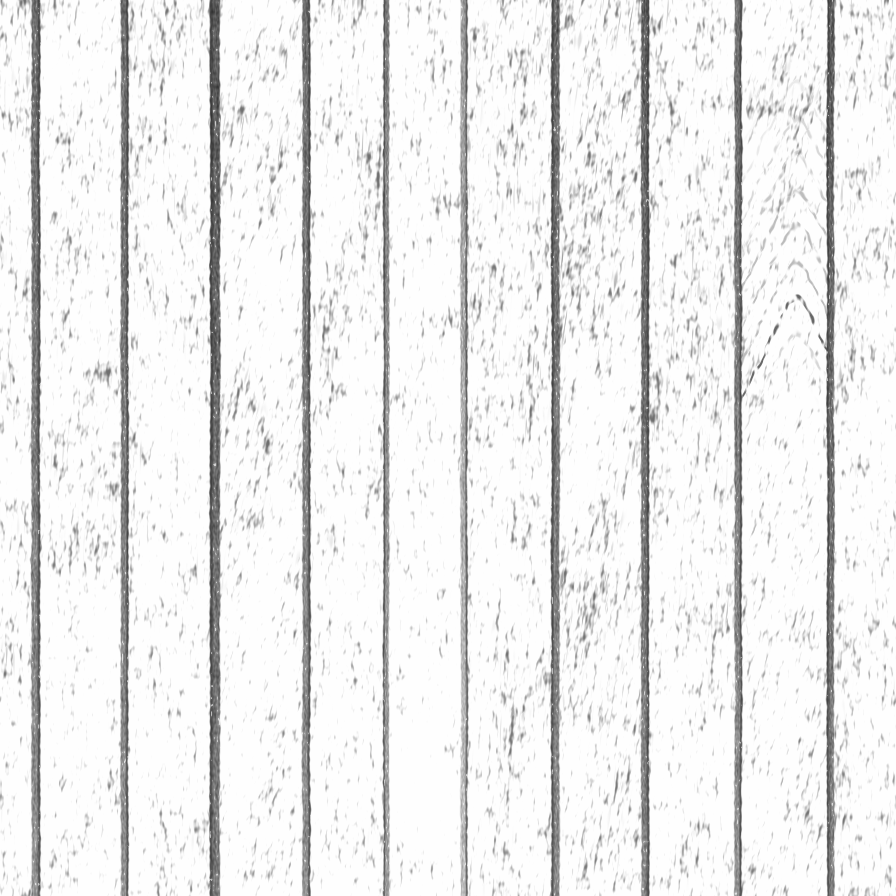
This texture map is drawn by a WebGL 2 fragment shader. Its source:

```glsl
#version 300 es
precision highp float;

uniform vec2 u_resolution;
out vec4 fragColor;

const int COUNT = 10;
const vec3 PAINT = vec3(0.995);
const vec3 STAIN = vec3(0.25);
const vec3 GAP_DARK = vec3(0.2);
const vec2 ARCH_APEX = vec2(0.889, 0.668);
const int ARCH_PLANK = 8;

// Groove centres, half widths and tones, from left to right
const float CENTRE[COUNT] = float[](0.040, 0.139, 0.240, 0.342, 0.431, 0.518, 0.620, 0.720, 0.824, 0.927);
const float HALF_WIDTH[COUNT] = float[](0.0048, 0.0042, 0.0056, 0.0044, 0.0032, 0.0038, 0.0046, 0.0044, 0.0040, 0.0040);
const float TONE[COUNT] = float[](0.50, 0.50, 0.42, 0.50, 0.56, 0.68, 0.48, 0.45, 0.50, 0.43);

// Wear and grain lean of the plank to the right of each groove
const float WEAR[COUNT] = float[](-0.04, 0.0, 0.0, 0.0, -0.10, 0.04, 0.07, 0.02, -0.06, 0.01);
const float LEAN[COUNT] = float[](0.06, 0.03, 0.16, 0.05, 0.04, 0.06, 0.13, 0.05, 0.18, 0.03);

float hash(float n) {
  return fract(sin(n * 91.7) * 4375.5);
}

vec2 gradient(vec2 cell) {
  float angle = 6.2832 * fract(sin(dot(cell, vec2(127.1, 311.7))) * 43758.5);
  return vec2(cos(angle), sin(angle));
}

float gradientNoise(vec2 p) {
  vec2 i = floor(p), f = p - i;
  vec2 u = f * f * f * (f * (f * 6.0 - 15.0) + 10.0);
  vec2 e = vec2(1.0, 0.0);
  float low = mix(dot(gradient(i), f), dot(gradient(i + e.xy), f - e.xy), u.x);
  float high = mix(dot(gradient(i + e.yx), f - e.yx), dot(gradient(i + e.xx), f - e.xx), u.x);
  return mix(low, high, u.y);
}

// Signed distance across a vertical line, wrapping at the canvas sides
float wrapOffset(float x, float centre) {
  return fract(x - centre + 0.5) - 0.5;
}

// Broad patches where the paint has thinned
float wornPatches(vec2 p, float seed) {
  return gradientNoise(p * vec2(30.0, 15.0) + seed) + 0.7 * gradientNoise(p * vec2(10.0, 4.0) - seed);
}

// Short vertical flecks, gathered in the worn patches
float flecks(vec2 p, float patches, float wear, float seed) {
  float coarse = gradientNoise(p * vec2(170.0, 46.0) + seed);
  float fine = gradientNoise(p * vec2(330.0, 125.0) - seed);
  return smoothstep(0.16, 1.1, coarse + 0.7 * fine + 0.5 * patches + wear);
}

// Thin dark pores along the grain
float pores(vec2 p, float patches, float wear, float seed) {
  float pore = gradientNoise(p * vec2(240.0, 30.0) + seed * 1.7);
  return smoothstep(0.26, 0.6, pore) * smoothstep(0.0, 0.5, 0.5 * patches + 2.5 * wear);
}

// Nested growth rings around a pointed arch; the first ring is the strongest
float archRings(vec2 p, vec2 apex) {
  float dx = p.x - apex.x + 0.004 * gradientNoise(p * vec2(30.0, 40.0));
  float rise = p.y - apex.y + 2.1 * (sqrt(dx * dx + 0.00006) - 0.008);
  rise += 0.006 * gradientNoise(p * 90.0);
  float breaks = smoothstep(-0.25, 0.2, gradientNoise(p * vec2(150.0, 80.0)));
  float mainRing = 1.0 - smoothstep(0.001, 0.005, abs(rise));
  float ringOffset = abs(fract(rise / 0.04 + 0.5) - 0.5) * 0.04;
  float extent = smoothstep(-0.09, 0.0, rise) * (1.0 - smoothstep(0.1, 0.32, rise));
  float outerRings = (1.0 - smoothstep(0.001, 0.005, ringOffset)) * extent;
  return breaks * max(0.8 * mainRing, 0.35 * outerRings);
}

// Grey gap with one shadowed side and bright chips of paint
vec3 grooveColor(float across, float y, float tone, float seed) {
  float streak = gradientNoise(vec2(across * 1.5 + seed, y * 38.0));
  float grit = gradientNoise(vec2(across * 2.5 - seed, y * 190.0));
  vec3 color = vec3(tone + 0.15 * streak + 0.18 * grit - 0.14 * (y - 0.5));
  float side = hash(seed) < 0.3 ? -1.0 : 1.0;
  color = mix(color, GAP_DARK, 0.65 * smoothstep(0.1, 0.8, across * side));
  float chip = smoothstep(0.38, 0.6, grit + 0.4 * streak);
  return mix(color, PAINT, 0.6 * chip);
}

void main() {
  vec2 uv = gl_FragCoord.xy / u_resolution;
  float pixel = 1.0 / u_resolution.x;

  // Find the plank, and the groove whose edge is nearest
  int plank = COUNT - 1, groove = 0;
  float edge = 1.0, offset = 0.0;
  for (int i = 0; i < COUNT; i++) {
    float sway = 0.0012 * gradientNoise(vec2(float(i) * 7.3, uv.y * 9.0));
    float d = wrapOffset(uv.x + sway, CENTRE[i]);
    float outside = abs(d) - HALF_WIDTH[i];
    if (outside < edge) { edge = outside; offset = d; groove = i; }
    if (uv.x > CENTRE[i]) plank = i;
  }

  // Worn paint, in coordinates that start at the plank's left side
  float seed = float(plank) * 17.31 + 3.7;
  vec2 local = vec2(fract(uv.x - CENTRE[plank]), uv.y);
  local.x -= LEAN[plank] * local.y;
  float wear = WEAR[plank] + 0.1 * (uv.y - 0.5);
  float patches = wornPatches(local, seed);
  float stain = 0.75 * flecks(local, patches, wear, seed);
  stain = max(stain, 0.6 * pores(local, patches, wear, seed));
  if (plank == ARCH_PLANK) stain = max(stain, archRings(uv, ARCH_APEX));
  vec3 color = mix(PAINT, STAIN, stain);

  // Grooves with slightly ragged edges
  float ragged = edge + 0.0012 * gradientNoise(vec2(uv.x * 120.0, uv.y * 130.0));
  vec3 gap = grooveColor(offset / HALF_WIDTH[groove], uv.y, TONE[groove], float(groove) * 5.3 + 1.0);
  color = mix(gap, color, smoothstep(-pixel, pixel, ragged));

  fragColor = vec4(clamp(color, 0.0, 1.0), 1.0);
}
```
